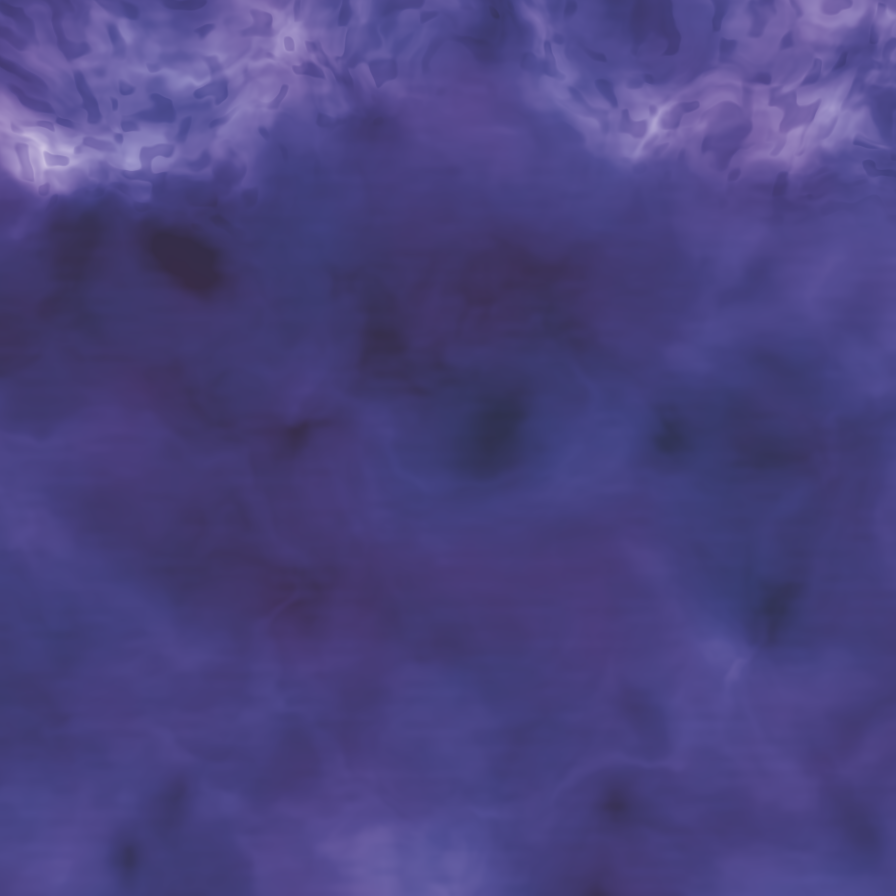
This texture is drawn by a WebGL 1 fragment shader. Its source:

```glsl
precision highp float;
// Indigo nebula: soft violet clouds, dark smoky blotches and a pale mist along the top.
uniform vec2 u_resolution;

const vec3 SOOT   = vec3(0.20, 0.18, 0.29);
const vec3 SHADE  = vec3(0.24, 0.22, 0.42);
const vec3 INDIGO = vec3(0.27, 0.25, 0.50);
const vec3 LIGHT  = vec3(0.33, 0.30, 0.58);
const vec3 VIOLET = vec3(0.46, 0.40, 0.67);
const vec3 LILAC  = vec3(0.60, 0.55, 0.77);
const vec3 PALE   = vec3(0.80, 0.77, 0.89);

float hash(vec2 p) {
  return fract(sin(dot(p, vec2(127.1, 311.7))) * 43758.5453);
}

float noise(vec2 p) {
  vec2 cell = floor(p);
  vec2 f = fract(p);
  vec2 w = f * f * f * (f * (f * 6.0 - 15.0) + 10.0);
  float low = mix(hash(cell), hash(cell + vec2(1.0, 0.0)), w.x);
  float high = mix(hash(cell + vec2(0.0, 1.0)), hash(cell + vec2(1.0, 1.0)), w.x);
  return mix(low, high, w.y);
}

// Layered noise, rotated per octave; gain sets the roughness.
float fbm(vec2 p, float gain) {
  float sum = 0.0, total = 0.0, amplitude = 1.0;
  for (int i = 0; i < 5; i++) {
    sum += amplitude * noise(p);
    total += amplitude;
    amplitude *= gain;
    p = mat2(1.6, 1.2, -1.2, 1.6) * p + 17.3;
  }
  return sum / total;
}

// Soft elliptical spots scattered over a jittered grid.
float blotches(vec2 p, float density) {
  vec2 cell = floor(p);
  float dark = 0.0;
  for (int j = -1; j <= 1; j++) {
    for (int i = -1; i <= 1; i++) {
      vec2 id = cell + vec2(float(i), float(j));
      vec2 centre = id + 0.15 + 0.7 * vec2(hash(id + 3.1), hash(id + 8.7));
      float angle = 3.14159 * hash(id + 5.3);
      vec2 axis = vec2(cos(angle), sin(angle));
      vec2 d = p - centre;
      vec2 local = vec2(dot(d, axis), dot(d, vec2(-axis.y, axis.x)));
      local /= vec2(0.34, 0.2) * mix(0.7, 1.25, hash(id + 1.9));
      float strength = step(hash(id + 6.4), density) * mix(0.5, 1.0, hash(id + 2.6));
      dark = max(dark, strength * exp(-dot(local, local)));
    }
  }
  return dark;
}

float glow(vec2 p, vec2 centre, vec2 radius) {
  vec2 d = (p - centre) / radius;
  return exp(-dot(d, d));
}

// Thin bright filaments where the noise crosses its middle value.
float wisps(vec2 p, float width) {
  return 1.0 - smoothstep(0.0, width, abs(fbm(p, 0.5) - 0.5));
}

// Tone -1 is soot, 0 shade, 1 indigo, up to 5 for the palest mist.
vec3 palette(float tone) {
  vec3 c = mix(SOOT, SHADE, clamp(tone + 1.0, 0.0, 1.0));
  c = mix(c, INDIGO, clamp(tone, 0.0, 1.0));
  c = mix(c, LIGHT, clamp(tone - 1.0, 0.0, 1.0));
  c = mix(c, VIOLET, clamp(tone - 2.0, 0.0, 1.0));
  c = mix(c, LILAC, clamp(tone - 3.0, 0.0, 1.0));
  return mix(c, PALE, clamp(tone - 4.0, 0.0, 1.0));
}

void main() {
  vec2 uv = gl_FragCoord.xy / u_resolution;
  vec2 warp = vec2(fbm(uv * 5.0 + 2.7, 0.5), fbm(uv * 5.0 + 31.4, 0.5)) - 0.5;
  vec2 p = uv + 0.16 * warp;

  // Broad clouds with faint filaments and a dim belt below the mist
  float tone = 1.0 + 4.2 * (fbm(p * 4.5 + 11.0, 0.52) - 0.5);
  tone += 0.35 * wisps(p * 3.0 + 40.0, 0.05);
  tone -= 0.55 * glow(p, vec2(0.55, 0.68), vec2(0.35, 0.13));

  // Mist with a wavy lower edge, fine mottling and bright cores
  float edge = 0.82 - 0.08 * cos(7.5 * (uv.x - 0.13));
  float mist = smoothstep(edge - 0.03, edge + 0.07, uv.y + 0.22 * warp.y);
  float cores = 2.0 * glow(p, vec2(0.03, 0.83), vec2(0.09, 0.08))
              + 1.1 * glow(p, vec2(0.2, 0.85), vec2(0.16, 0.04))
              + 1.4 * glow(p, vec2(0.94, 0.87), vec2(0.09, 0.04))
              + 1.5 * glow(p, vec2(0.94, 0.99), vec2(0.14, 0.03))
              + 0.8 * glow(p, vec2(0.63, 0.97), vec2(0.04, 0.06));
  float veil = 0.8 + 5.0 * (fbm(p * 7.0 + 23.0, 0.6) - 0.5);
  float mottle = smoothstep(0.55, 0.85, noise(uv * 62.0 + 9.0 * warp));
  tone += mist * (veil + cores + 0.5 * wisps(p * 5.0 + 7.0, 0.05) - 0.7 * mottle);

  // Smoky blotches, weaker inside the mist
  float smoke = blotches((uv + 0.1 * warp) * 6.5 + 4.0, 0.5);
  tone -= 1.7 * smoke * (1.0 - 0.4 * mist);

  // Faint horizontal grain, and a drift between blue and plum
  tone += 0.25 * (noise(uv * vec2(28.0, 110.0)) - 0.5);
  float drift = fbm(uv * 6.0 + 53.0, 0.5) - 0.5;
  vec3 colour = palette(tone) + drift * vec3(0.07, -0.03, -0.03);
  gl_FragColor = vec4(colour, 1.0);
}
```
